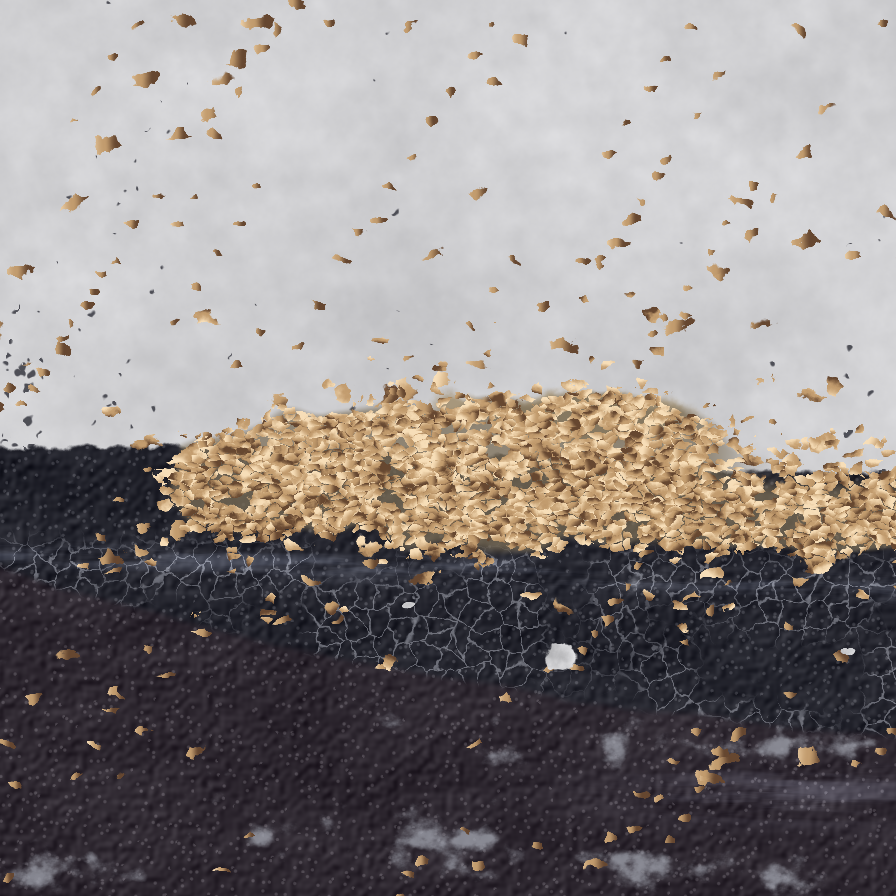
A Shadertoy shader for this background:

```glsl
#define WALL vec3(0.825, 0.825, 0.835)
#define BLACK vec3(0.135, 0.138, 0.172)
#define PLUM vec3(0.180, 0.155, 0.188)
#define CHALK vec3(0.62, 0.63, 0.67)
#define STAIN vec3(0.64, 0.57, 0.45)
#define GOLD_DARK vec3(0.40, 0.28, 0.19)
#define GOLD_MID vec3(0.76, 0.61, 0.43)
#define GOLD_LIGHT vec3(0.97, 0.87, 0.72)
#define FLAKE_SCALE vec2(46.0, 72.0)
#define CRACK_SCALE 42.0
#define LEAF_FILL 0.62

float hash(vec2 p) {
    return fract(sin(dot(p, vec2(127.1, 311.7))) * 43758.5453);
}

float noise(vec2 p) {
    vec2 i = floor(p), f = fract(p);
    f = f * f * (3.0 - 2.0 * f);
    return mix(mix(hash(i), hash(i + vec2(1, 0)), f.x),
               mix(hash(i + vec2(0, 1)), hash(i + vec2(1, 1)), f.x), f.y);
}

float fbm(vec2 p) {
    float sum = 0.0, amp = 0.5;
    for (int i = 0; i < 5; i++) {
        sum += amp * noise(p);
        p = mat2(1.6, 1.2, -1.2, 1.6) * p + 7.3;
        amp *= 0.5;
    }
    return sum;
}

// Voronoi: xy = offset to the nearest centre, z = border gap, w = cell random
vec4 cells(vec2 p) {
    vec2 base = floor(p), nearest = vec2(0), id = vec2(0);
    float f1 = 9.0, f2 = 9.0;
    for (int y = -1; y <= 1; y++)
    for (int x = -1; x <= 1; x++) {
        vec2 c = base + vec2(x, y);
        vec2 o = c + vec2(hash(c), hash(c + 19.7)) - p;
        float d = length(o);
        if (d < f1) { f2 = f1; f1 = d; nearest = o; id = c; }
        else f2 = min(f2, d);
    }
    return vec4(nearest, f2 - f1, hash(id + 5.3));
}

float blob(vec2 p, vec2 centre, vec2 radius) {
    vec2 q = (p - centre) / radius;
    return exp(-dot(q, q));
}

// Chance of finding gold leaf at a point
float leafDensity(vec2 p) {
    float top = 0.503 + 0.055 * smoothstep(0.18, 0.46, p.x) - 0.05 * smoothstep(0.73, 0.86, p.x);
    float bottom = 0.412 - 0.035 * p.x;
    float d = min(min(top - p.y, p.y - bottom), p.x - 0.2) + 0.035 * (noise(p * 22.0) - 0.5);
    float sparse = smoothstep(0.74, 0.88, p.x) * smoothstep(0.435, 0.475, p.y);
    float body = smoothstep(-0.012, 0.018, d) * (1.0 - 0.72 * sparse);
    return LEAF_FILL * body + 0.055 * exp(min(d, 0.0) / 0.045);
}

vec3 wallColor(vec2 p) {
    vec3 col = WALL + 0.09 * (fbm(p * 9.0) - 0.5) + 0.07 * (fbm(p * 45.0) - 0.5);
    col -= 0.03 * blob(p, vec2(0.6, 0.62), vec2(0.5, 0.12));
    // Dark paint spatter, thickest at the left
    vec4 dotCell = cells(p * 85.0 + 0.6 * noise(p * 160.0));
    vec2 centre = p + dotCell.xy / 85.0;
    float band = smoothstep(0.68, 0.61, centre.y);
    float chance = 0.33 * exp(-centre.x / 0.07) * band + 0.045 * smoothstep(0.8, 1.0, centre.x) * band + 0.004;
    chance += 0.8 * blob(centre, vec2(0.018, 0.583), vec2(0.03, 0.013));
    chance += 0.7 * blob(centre, vec2(0.1, 0.65), vec2(0.014, 0.008));
    float radius = 0.2 + 0.35 * fract(dotCell.w * 57.0);
    float spot = step(dotCell.w, chance) * smoothstep(radius, radius - 0.2, length(dotCell.xy));
    return mix(col, BLACK + 0.08, 0.85 * spot);
}

vec3 darkColor(vec2 p) {
    float plumEdge = 0.365 - 0.30 * p.x + 0.115 * p.x * p.x + 0.012 * (fbm(p * 14.0) - 0.5);
    float plum = smoothstep(0.006, -0.006, p.y - plumEdge);
    float grain = noise(p * 150.0) - noise(p * 150.0 + vec2(0.5, -0.5));
    vec3 col = mix(BLACK, PLUM, plum) + 0.10 * grain + 0.09 * (fbm(p * vec2(12, 30)) - 0.5);
    // Raised beads of paint
    vec4 bead = cells(p * 115.0);
    col += 0.13 * step(0.6, bead.w) * smoothstep(0.32, 0.1, length(bead.xy + vec2(0.1, -0.1)));
    // Fine cracks in the black band
    vec4 crack = cells(p * CRACK_SCALE + 0.9 * vec2(fbm(p * 50.0), fbm(p * 50.0 + 31.0)));
    float crackZone = (1.0 - plum) * smoothstep(0.415, 0.375, p.y + 0.02 * p.x);
    float strength = smoothstep(0.25, 0.6, noise(p * 16.0 + 4.0));
    col = mix(col, CHALK, 0.6 * crackZone * strength * smoothstep(0.09, 0.015, crack.z));
    // Dry brush streaks
    float brush = fbm(p * vec2(9, 90));
    float streak = exp(-pow((p.y - 0.383 + 0.04 * p.x) / 0.014, 2.0));
    streak += 0.9 * blob(p, vec2(0.9, 0.115), vec2(0.18, 0.03));
    col += vec3(0.17, 0.18, 0.20) * streak * smoothstep(0.3, 0.7, brush);
    // Worn chalky patches: centre, radius
    vec4 worn[10] = vec4[10](
        vec4(0.03, 0.02, 0.11, 0.035), vec4(0.30, 0.07, 0.07, 0.022),
        vec4(0.52, 0.06, 0.09, 0.035), vec4(0.73, 0.03, 0.09, 0.028),
        vec4(0.87, 0.02, 0.07, 0.02), vec4(0.69, 0.17, 0.028, 0.03),
        vec4(0.83, 0.165, 0.16, 0.016), vec4(0.435, 0.195, 0.022, 0.018),
        vec4(0.57, 0.17, 0.03, 0.025), vec4(0.71, 0.352, 0.03, 0.018));
    float wear = 0.0;
    for (int i = 0; i < 10; i++) wear = max(wear, blob(p, worn[i].xy, worn[i].zw));
    wear = smoothstep(0.6, 1.35, wear + 2.2 * (fbm(p * vec2(38, 46)) - 0.48));
    return mix(col, CHALK, 0.8 * wear);
}

void mainImage(out vec4 fragColor, in vec2 fragCoord) {
    vec2 uv = fragCoord / iResolution.xy;
    vec2 ragged = vec2(fbm(uv * 70.0), fbm(uv * 70.0 + 17.0)) - 0.5;

    // Wall above, dark paint below
    float edge = 0.502 - 0.03 * smoothstep(0.3, 0.95, uv.x) + 0.016 * ragged.y;
    vec3 col = mix(darkColor(uv), wallColor(uv), smoothstep(-0.003, 0.003, uv.y - edge));

    // Adhesive stain and warm ground under the leaf
    float stain = blob(uv, vec2(0.66, 0.535), vec2(0.11, 0.028)) + 0.5 * blob(uv, vec2(0.5, 0.55), vec2(0.03, 0.02));
    col = mix(col, STAIN, 0.9 * smoothstep(0.25, 0.55, stain + 0.3 * ragged.x));
    col = mix(col, STAIN * 0.75, 0.75 * smoothstep(0.2, 0.6, leafDensity(uv)));

    // Overlapping crumpled leaf, from large flakes to small
    for (int i = 0; i < 3; i++) {
        float layer = float(i);
        vec2 scale = FLAKE_SCALE * (1.0 + 0.45 * layer);
        vec4 flake = cells(uv * scale + 1.3 * ragged + 13.7 * layer);
        float cover = step(flake.w, leafDensity(uv + flake.xy / scale)) * smoothstep(0.02, 0.12, flake.z);
        float angle = 6.2832 * fract(flake.w * 91.7);
        float fold = dot(flake.xy, vec2(cos(angle), sin(angle)));
        float tone = 0.28 + 0.55 * fract(flake.w * 37.3) + 0.6 * fold + 0.9 * ragged.x;
        vec3 gold = mix(GOLD_DARK, GOLD_MID, smoothstep(0.0, 0.42, tone));
        gold = mix(gold, GOLD_LIGHT, smoothstep(0.42, 1.0, tone));
        col = mix(col, gold, cover);
    }

    // Pale silver chips
    float chip = blob(uv + 0.018 * ragged, vec2(0.625, 0.268), vec2(0.024, 0.016));
    chip = max(chip, blob(uv + 0.01 * ragged, vec2(0.946, 0.272), vec2(0.011, 0.005)));
    chip = max(chip, blob(uv + 0.01 * ragged, vec2(0.455, 0.325), vec2(0.009, 0.004)));
    col = mix(col, WALL + 0.35 * ragged.x, smoothstep(0.42, 0.52, chip));

    fragColor = vec4(clamp(col, 0.0, 1.0), 1.0);
}
```
